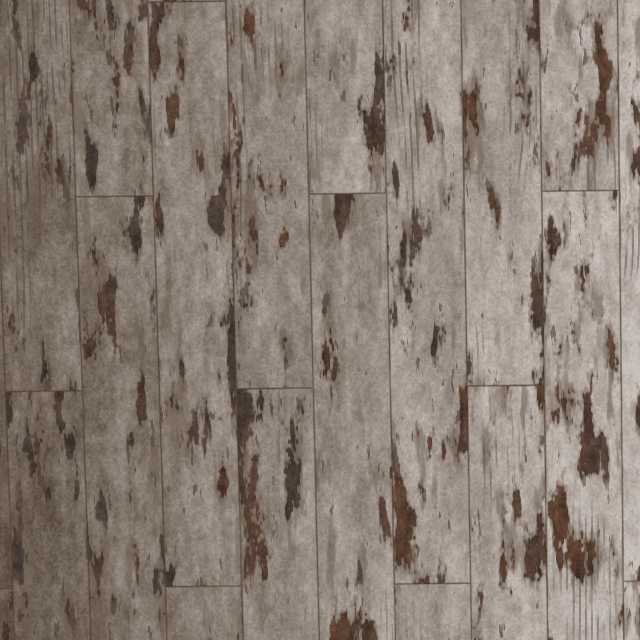
This texture is drawn by a WebGL 2 fragment shader. Its source:

```glsl
#version 300 es
precision highp float;
// Weathered wooden planks with flaking pale paint, laid in a three-step stagger.
uniform vec2 u_resolution;
out vec4 fragColor;

const float PLANK_WIDTH = 0.1224;
const float PLANK_LENGTH = 0.914;
const float FIRST_SEAM = 0.108;
const float JOINT_STEP = 0.303;
const float SEAM_HALF_WIDTH = 0.0011;

const vec3 PAINT_SHADE = vec3(0.41, 0.36, 0.31);
const vec3 PAINT_LIGHT = vec3(0.77, 0.735, 0.71);
const vec3 STAIN = vec3(0.41, 0.345, 0.29);
const vec3 BARE_GREY = vec3(0.27, 0.225, 0.20);
const vec3 BARE_RUST = vec3(0.34, 0.225, 0.165);
const vec3 SEAM = vec3(0.31, 0.24, 0.19);

float hash(vec2 p) {
  vec3 q = fract(p.xyx * vec3(0.1031, 0.1030, 0.0973));
  q += dot(q, q.yzx + 33.33);
  return fract((q.x + q.y) * q.z);
}

float noise(vec2 p) {
  vec2 cell = floor(p), f = fract(p);
  f = f * f * (3.0 - 2.0 * f);
  float low = mix(hash(cell), hash(cell + vec2(1, 0)), f.x);
  float high = mix(hash(cell + vec2(0, 1)), hash(cell + vec2(1, 1)), f.x);
  return mix(low, high, f.y);
}

// Octaves turn a little, which hides the lattice but keeps the stretch
float fbm(vec2 p) {
  float sum = 0.0, amplitude = 0.5;
  for (int i = 0; i < 5; i++) {
    sum += amplitude * noise(p);
    p = mat2(1.93, 0.55, -0.55, 1.93) * p + vec2(7.3, 3.7);
    amplitude *= 0.5;
  }
  return sum;
}

// Soft line around distance zero
float line(float dist, float halfWidth, float blur) {
  return 1.0 - smoothstep(halfWidth - blur, halfWidth + blur, abs(dist));
}

// Signed distance to the nearest whole number
float toNearest(float v) {
  return fract(v + 0.5) - 0.5;
}

// Undo the slight lean of the boards; y runs downwards
vec2 boardSpace(vec2 uv) {
  float down = 1.0 - uv.y;
  float across = (uv.x - 0.037 * down) / (1.0 - 0.028 * down);
  return vec2(across, down + 0.012 * (uv.x - 0.5));
}

// Light grows to the right, most of all in the lower corner
float lighting(vec2 uv) {
  return 0.25 + 0.53 * uv.x + 0.2 * (1.0 - uv.y) * (2.0 * uv.x - 1.0);
}

// Height of the wear field: upright flakes with ragged, grainy edges
float wearField(vec2 p, vec2 seed) {
  float flakes = fbm(p * vec2(46.0, 12.0) + seed);
  float clusters = noise(p * vec2(15.0, 5.0) + seed.yx) - 0.5;
  float fibres = noise(p * vec2(170.0, 32.0) + seed) - 0.5;
  float ragged = noise(p * vec2(230.0, 150.0) + seed) - 0.5;
  return flakes + 0.18 * clusters + 0.08 * fibres + 0.10 * ragged;
}

// Rare patches of closely spaced, gently bending growth rings
float grainRings(vec2 p, vec2 seed) {
  float warp = noise(p * vec2(9.0, 5.0) + seed);
  float rings = smoothstep(0.1, 0.95, sin(p.x * 600.0 + warp * 14.0));
  float patches = smoothstep(0.66, 0.88, noise(p * vec2(14.0, 5.0) + seed + 19.0));
  float breaks = smoothstep(0.3, 0.65, noise(p * vec2(120.0, 26.0) + seed));
  return rings * patches * breaks;
}

vec3 woodColor(vec2 p, vec2 seed, float tone, float light) {
  // Pale paint: faint streaks under an even, sandy grain
  float streaks = fbm(p * vec2(85.0, 14.0) + seed) - 0.5;
  float mottle = fbm(p * vec2(75.0, 55.0) + seed) - 0.5;
  float sand = noise(p * vec2(260.0, 235.0)) + noise(p.yx * 410.0 + 9.0) - 1.0;
  float clouds = fbm(p * vec2(20.0, 7.0) + seed + 31.0) - 0.5;
  float level = light + 0.45 * clouds + 0.35 * streaks + 0.40 * mottle + 0.17 * sand;
  vec3 color = mix(PAINT_SHADE, PAINT_LIGHT, clamp(level + 0.08 * (tone - 0.5), -0.2, 1.05));

  // Soft stains, rings and small chips
  float wear = wearField(p, seed) + 0.02 * (tone - 0.5);
  float stain = fbm(p * vec2(60.0, 12.0) + seed + 67.0) + 0.5 * (wear - 0.5);
  color = mix(color, STAIN, 0.5 * smoothstep(0.53, 0.74, stain));
  color = mix(color, STAIN, 0.5 * smoothstep(0.55, 0.66, wear));
  color = mix(color, BARE_GREY, 0.4 * grainRings(p, seed));
  float chips = fbm(p * vec2(125.0, 34.0) + seed + 53.0) + 0.5 * (wear - 0.5);
  color = mix(color, BARE_GREY, 0.55 * smoothstep(0.67, 0.77, chips));

  // Bare wood where the paint is gone
  float rust = smoothstep(0.2, 0.85, 0.6 * noise(p * vec2(18.0, 9.0) + seed) + 0.4 * light);
  vec3 bare = mix(BARE_GREY, BARE_RUST, rust) * (1.0 + 0.6 * streaks + 0.7 * mottle + 0.2 * sand);
  return mix(color, bare, 0.88 * smoothstep(0.635, 0.685, wear));
}

void main() {
  vec2 uv = gl_FragCoord.xy / u_resolution;
  float blur = 0.0005 + 0.7 / min(u_resolution.x, u_resolution.y);
  vec2 p = boardSpace(uv);

  // Plank layout
  float across = (p.x - FIRST_SEAM) / PLANK_WIDTH + 1.0;
  float column = floor(across);
  float along = (p.y - JOINT_STEP * (2.0 - mod(column, 3.0))) / PLANK_LENGTH;
  vec2 plank = vec2(column, floor(along)) + 5.0;
  vec2 seed = 90.0 * vec2(hash(plank), hash(plank + 41.0));
  vec3 color = woodColor(p, seed, hash(plank + 73.0), lighting(uv));

  // Long seams and end joints
  float seam = line(toNearest(across) * PLANK_WIDTH, SEAM_HALF_WIDTH, blur);
  float end = line(toNearest(along) * PLANK_LENGTH, SEAM_HALF_WIDTH, blur);
  float fade = 0.6 + 0.3 * noise(p * vec2(20.0, 25.0));
  fragColor = vec4(mix(color, SEAM, max(seam, end) * fade), 1.0);
}
```
